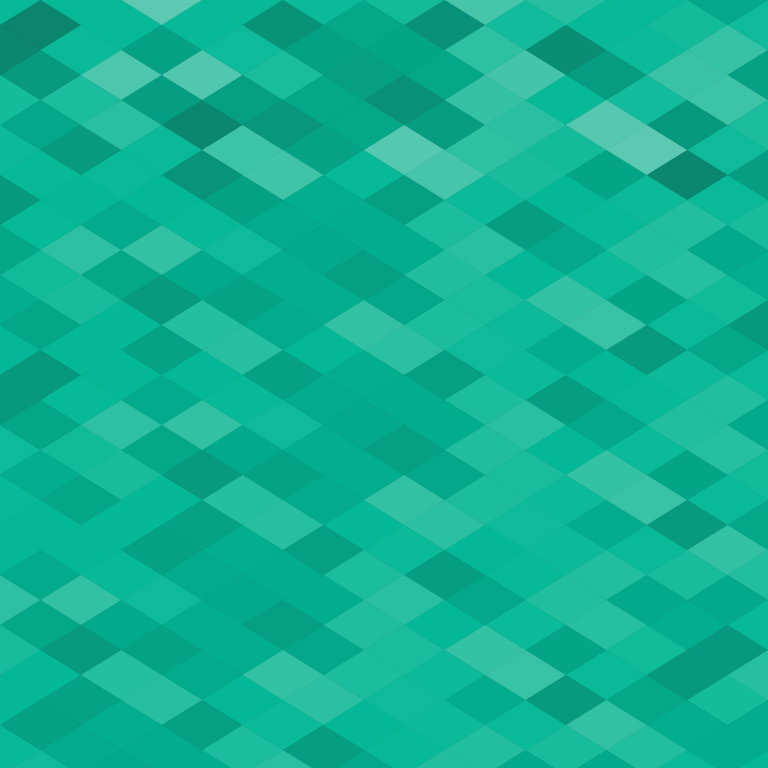
Reproduce this background procedurally as a Shadertoy shader.

```glsl
// Flat green diamond mosaic whose bands repeat sideways-shifted and fade downward.

float hash(vec2 p) {
    return fract(sin(dot(p, vec2(127.1, 311.7))) * 43758.5453);
}

// Sideways shift of each seven-row band, in half diamonds
float bandShift(float band) {
    float shifts[6] = float[6](2.0, 0.0, -1.0, 0.0, -3.0, -6.0);
    return shifts[int(clamp(band + 1.0, 0.0, 5.0))];
}

vec3 diamondColor(vec2 cell) {
    float column = cell.x + cell.y;
    float row = cell.x - cell.y;
    float band = floor(row / 7.0);
    vec2 id = vec2(column - bandShift(band), row - 7.0 * band);

    // Random tone, lifted around one pale cluster in every band
    float tone = hash(id);
    vec2 toCluster = (id - vec2(12.0, 5.0)) / vec2(1.6, 1.6);
    tone = mix(tone, 0.93, exp(-dot(toCluster, toCluster)));
    float contrast = band < 0.5 ? 1.4 : 0.85;

    vec3 green = vec3(0.0, 0.72, 0.585);
    if (tone < 0.42) {
        float k = 1.0 - tone / 0.42;
        float shade = (0.2 + 0.45 * k * k) * contrast;
        return mix(green, vec3(0.05, 0.50, 0.42), min(shade, 1.0));
    }
    float k = (tone - 0.42) / 0.58;
    float tint = (0.02 + 0.27 * k * k * k) * contrast;
    return mix(green, vec3(1.0, 0.91, 0.9), tint);
}

vec3 mosaic(vec2 p) {
    // 9.5 diamonds across, 15.36 down, turned into skewed cell axes
    float u = p.x * 9.5 - 0.5;
    float v = (1.0 - p.y) * 15.36 - 0.5;
    vec2 skew = vec2(u + v, u - v) + 0.5;
    vec3 color = diamondColor(floor(skew));

    // Faint darker hairline along the seams
    vec2 fromEdge = 0.5 - abs(fract(skew) - 0.5);
    float seam = 1.0 - smoothstep(0.008, 0.022, min(fromEdge.x, fromEdge.y));
    return color * (1.0 - 0.03 * seam);
}

void mainImage(out vec4 fragColor, in vec2 fragCoord) {
    // 4 x 4 samples per pixel smooth the diamond edges
    vec3 sum = vec3(0.0);
    for (int i = 0; i < 16; i++) {
        vec2 jitter = (vec2(i % 4, i / 4) + 0.5) / 4.0 - 0.5;
        sum += mosaic((fragCoord + jitter) / iResolution.xy);
    }
    fragColor = vec4(sum / 16.0, 1.0);
}
```
